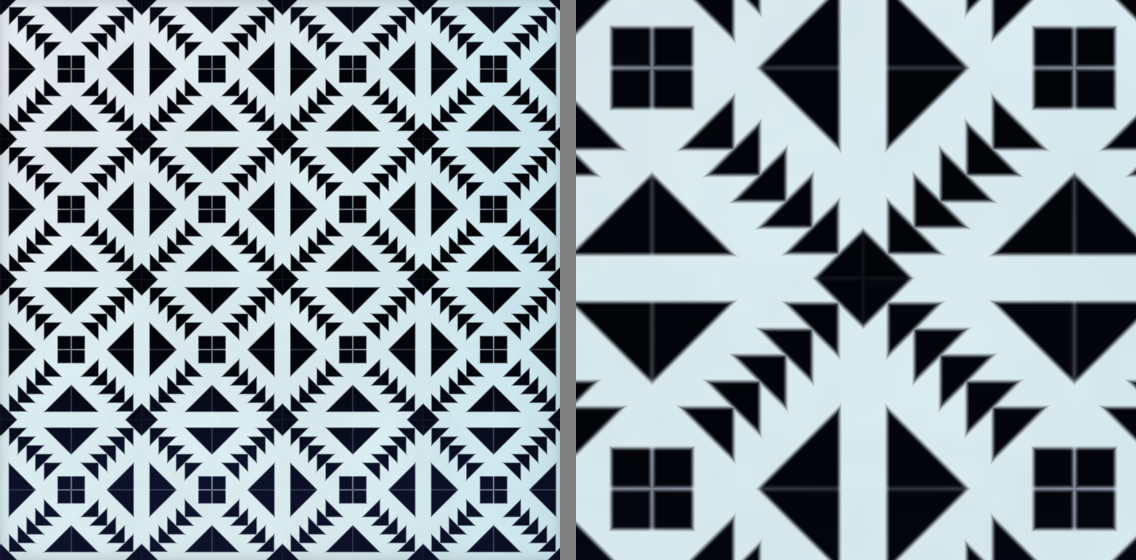
Left, the full canvas; right, a detail of the centre.
Write a WebGL 2 fragment shader that draws this pattern.

```glsl
#version 300 es
precision highp float;
// Black and white cement tiles: diamonds on a four by four lattice, with
// diagonal sawtooth arms, large triangles and seamed squares between them.
// Each repeat is folded into one eighth and drawn with distance functions.

uniform vec2 u_resolution;
out vec4 fragColor;

// Layout, in canvas units
const vec2 PERIOD = vec2(0.2514, 0.2505);
const vec2 ORIGIN = vec2(0.0015, 0.0);

// Shapes, in units of one repeat
const float DIAMOND_RADIUS = 0.114;
const float TRIANGLE_BASE = 0.057;
const float TRIANGLE_APEX = 0.247;
const float SQUARE_HALF = 0.096;
const int TOOTH_COUNT = 5;
const float TOOTH_START = 0.0595;
const float TOOTH_STEP = 0.062;
const float TOOTH_SIZE = 0.122;
const float EDGE_SOFTNESS = 0.008;
const float SEAM_HALF = 0.004;

// Colours and wear
const vec3 GLAZE = vec3(0.85, 0.92, 0.935);
const vec3 GLAZE_WARM = vec3(0.89, 0.915, 0.93);
const vec3 GLAZE_COOL = vec3(0.80, 0.90, 0.93);
const vec3 INK = vec3(0.008, 0.014, 0.03);
const vec3 INK_NAVY = vec3(0.05, 0.07, 0.17);
const vec3 SEAM = vec3(0.66, 0.70, 0.76);
const float MOTTLE = 0.025;
const float EDGE_SHADE = 0.10;

float hash(vec2 p) {
    p = fract(p * vec2(0.1031, 0.1137));
    p += dot(p, p.yx + 33.33);
    return fract((p.x + p.y) * p.x * 47.3);
}

float noise(vec2 p) {
    vec2 i = floor(p), f = fract(p);
    f = f * f * (3.0 - 2.0 * f);
    return mix(mix(hash(i), hash(i + vec2(1, 0)), f.x),
               mix(hash(i + vec2(0, 1)), hash(i + vec2(1, 1)), f.x), f.y);
}

float cover(float d, float w) { return 1.0 - smoothstep(-w, w, d); }

// Distance to the inked shapes; s is folded so that s.x <= s.y
float inkDistance(vec2 s) {
    const float DIAGONAL = 0.70711;
    float diamond = (s.x + s.y - DIAMOND_RADIUS) * DIAGONAL;
    float triangle = max(TRIANGLE_BASE - s.x,
                         (s.x + 0.5 - s.y - TRIANGLE_APEX) * DIAGONAL);
    float square = 0.5 - s.x - SQUARE_HALF;
    float d = min(diamond, min(triangle, square));
    for (int i = 0; i < TOOTH_COUNT; i++) {
        float corner = TOOTH_START + float(i) * TOOTH_STEP;
        float slope = (s.x + s.y - 2.0 * corner - TOOTH_SIZE) * DIAGONAL;
        d = min(d, max(corner - s.x, slope));
    }
    return d;
}

void main() {
    vec2 uv = gl_FragCoord.xy / u_resolution;
    vec2 cell = (uv - ORIGIN) / PERIOD;
    float pixel = 1.0 / (min(u_resolution.x, u_resolution.y) * PERIOD.x);
    float soft = max(EDGE_SOFTNESS, 0.75 * pixel);

    // Fold one repeat about its axes and its diagonal
    vec2 q = abs(fract(cell + 0.5) - 0.5);
    vec2 s = vec2(min(q.x, q.y), max(q.x, q.y));
    float ink = cover(inkDistance(s), soft);

    // Glaze: warm at upper left, cool at right, faintly mottled
    float warm = smoothstep(0.5, 1.2, uv.y + 0.5 * (1.0 - uv.x) - 0.2);
    vec3 glaze = mix(GLAZE, GLAZE_WARM, warm * (1.0 - uv.x));
    glaze = mix(glaze, GLAZE_COOL, smoothstep(0.55, 1.0, uv.x));
    glaze += MOTTLE * (noise(uv * 9.0) + 0.5 * noise(uv * 60.0) - 0.75);

    // Ink: fades to navy near the bottom, uneven from tile to tile
    float tileTone = hash(floor(cell * 2.0) + 7.0);
    float navy = 1.0 - smoothstep(0.08, 0.42, uv.y);
    navy += 0.3 * smoothstep(0.85, 1.0, uv.y);
    navy = clamp(navy * (0.75 + 0.4 * tileTone) + 0.1 * tileTone, 0.0, 1.0);
    vec3 inkColor = mix(INK, INK_NAVY, navy);

    // Seams: bright across squares, dim across triangles and diamonds
    float wear = 0.6 + 0.4 * noise(cell * 3.0 + 20.0);
    float inSquare = step(0.35, s.x);
    float midLine = cover(0.5 - s.y - SEAM_HALF, soft);
    midLine = max(midLine, inSquare * cover(0.5 - s.x - SEAM_HALF, soft));
    float axisLine = cover(s.x - 0.5 * SEAM_HALF, soft);
    float seam = midLine * wear * mix(0.42, 1.15, inSquare);
    seam = max(seam, 0.14 * axisLine * wear);
    inkColor = mix(inkColor, SEAM, clamp(seam, 0.0, 1.0));

    // Compose, with a soft shade along the border
    vec3 color = mix(glaze, inkColor, ink);
    vec2 border = min(uv, 1.0 - uv);
    float shade = exp(-min(border.x, border.y) * 90.0);
    fragColor = vec4(color * (1.0 - EDGE_SHADE * shade), 1.0);
}
```
